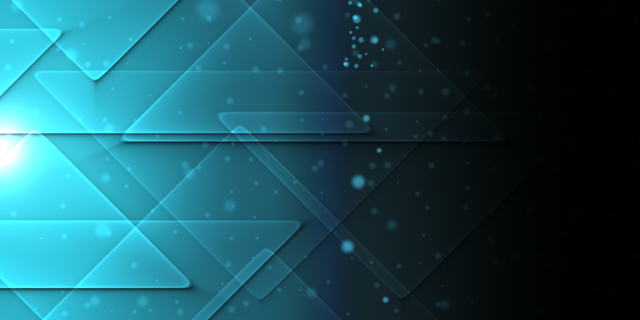
A Shadertoy shader for this background:

```glsl
// Overlapping glass triangles in a cyan glow that fades to black on the right.
// Each panel is a rounded 45 degree triangle distance, shaded by a rim and a
// directional shadow; soft light discs come from a short list and hashed cells.

vec2 hash2(vec2 p) {
    vec3 q = fract(p.xyx * vec3(0.1031, 0.1030, 0.0973));
    q += dot(q, q.yzx + 33.33);
    return fract((q.xx + q.yz) * q.zy);
}

float smoothMax(float a, float b, float k) {
    float h = max(k - abs(a - b), 0.0) / k;
    return max(a, b) + h * h * k * 0.25;
}

// Triangle as (centre x, tip y, base y); it points from base to tip.
float triangle(vec2 p, vec3 t) {
    float dir = sign(t.y - t.z);
    float slant = (length(vec2(p.x - t.x, 0.012)) + dir * (p.y - t.y)) * 0.7071;
    return smoothMax(slant, dir * (t.z - p.y), 0.035);
}

float disc(vec2 p, float radius) {
    return smoothstep(radius, radius * 0.25, length(p));
}

vec3 backdrop(vec2 p) {
    float r = length((p - vec2(0.0, 0.53)) * vec2(1.0, 0.55));
    vec3 col = mix(vec3(0.18, 0.74, 0.83), vec3(0.12, 0.37, 0.44), smoothstep(0.2, 0.85, r));
    col = mix(col, vec3(0.075, 0.145, 0.17), smoothstep(0.8, 1.1, p.x));
    col = mix(col, vec3(0.02, 0.04, 0.04), smoothstep(1.1, 1.6, p.x));
    col *= 1.0 - smoothstep(1.45, 1.85, p.x);
    // Indigo seam where the glow ends
    col += vec3(0.0, 0.01, 0.06) * exp(-pow((p.x - 1.03) / 0.06, 2.0));
    // Hot source at the left edge
    float source = length(p - vec2(0.0, 0.54));
    col += vec3(0.14, 0.24, 0.24) * exp(-source * source * 14.0);
    return col + vec3(0.8, 0.5, 0.4) * exp(-source * source * 110.0);
}

vec3 addPanels(vec3 col, vec2 p) {
    // Last value is the depth of the shadow
    vec4 panels[10] = vec4[10](
        vec4(0.812, 0.052, 0.780, 0.45), vec4(0.750, 0.620, -0.80, 0.75),
        vec4(1.255, 0.055, 0.651, 0.75), vec4(0.979, 1.177, 0.557, 1.0),
        vec4(0.000, 1.763, 0.583, 0.8), vec4(0.297, 0.737, 1.520, 0.8),
        vec4(-0.26, 0.438, 0.911, 0.6), vec4(0.390, -0.26, 0.312, 0.8),
        vec4(0.833, 0.237, -0.80, 0.8), vec4(0.109, 0.607, 0.099, 1.0));
    float aa = 1.0 / iResolution.y;
    for (int i = 0; i < 10; i++) {
        vec4 t = panels[i];
        float d = triangle(p, t.xyz);
        // How far the nearest edge faces down and right
        float facing = (d - triangle(p - vec2(0.003, -0.003), t.xyz)) / 0.0042;
        float lit = smoothstep(-0.1, 0.65, facing);
        float inside = smoothstep(aa, -aa, d);
        float outer = max(d, 0.0);
        float shadow = 0.75 * exp(-outer / 0.006) + 0.18 * exp(-outer / 0.045);
        col *= 1.0 - (1.0 - inside) * shadow * t.w * mix(0.12, 1.0, lit);
        // Bright bevel and a fainter broad sheen
        float inner = min(d, 0.0);
        float rim = exp(-abs(d + 0.004) / 0.003);
        col *= 1.0 + inside * t.w * (0.17 * exp(inner / 0.06) + 0.22 * rim);
        col += inside * rim * t.w * vec3(0.008, 0.018, 0.02) * (1.0 - smoothstep(1.2, 1.7, p.x));
    }
    return col;
}

float lightDiscs(vec2 p) {
    float sum = 0.0;
    // Larger discs: position and radius
    vec3 large[10] = vec3[10](
        vec3(1.120, 0.432, 0.030), vec3(1.086, 0.229, 0.028),
        vec3(1.205, 0.063, 0.014), vec3(0.945, 0.925, 0.050),
        vec3(0.650, 0.970, 0.050), vec3(0.320, 0.280, 0.035),
        vec3(1.170, 0.875, 0.018), vec3(1.185, 0.530, 0.011),
        vec3(1.145, 0.630, 0.016), vec3(1.115, 0.940, 0.018));
    for (int i = 0; i < 10; i++) {
        vec3 b = large[i];
        sum += disc(p - b.xy, b.z) * (b.x > 1.0 ? 0.75 : 0.22);
    }
    // Sparkling cluster at the top
    for (int i = 0; i < 18; i++) {
        vec2 h = hash2(vec2(float(i), 7.0));
        vec2 k = hash2(vec2(float(i), 19.0));
        vec2 at = vec2(1.07 + 0.18 * h.x * k.y, 0.77 + 0.23 * h.y);
        sum += disc(p - at, 0.005 + 0.008 * k.x) * 0.65;
    }
    // Faint dust, one disc in some of the cells
    for (int layer = 0; layer < 2; layer++) {
        float size = layer == 0 ? 0.13 : 0.075;
        vec2 cell = floor(p / size);
        vec2 h = hash2(cell + float(layer) * 41.0);
        vec2 k = hash2(cell + 83.0);
        float radius = size * mix(0.06, 0.22, k.x);
        vec2 at = (cell + 0.25 + 0.5 * h) * size;
        sum += disc(p - at, radius) * step(0.6, k.y) * 0.2;
    }
    return sum * (1.0 - smoothstep(1.25, 1.65, p.x) * 0.9);
}

void mainImage(out vec4 fragColor, in vec2 fragCoord) {
    vec2 p = fragCoord / iResolution.y;
    p.x *= 2.0 * iResolution.y / iResolution.x;
    vec3 col = addPanels(backdrop(p), p);
    col += vec3(0.16, 0.52, 0.62) * lightDiscs(p);
    fragColor = vec4(clamp(col, 0.0, 1.0), 1.0);
}
```
